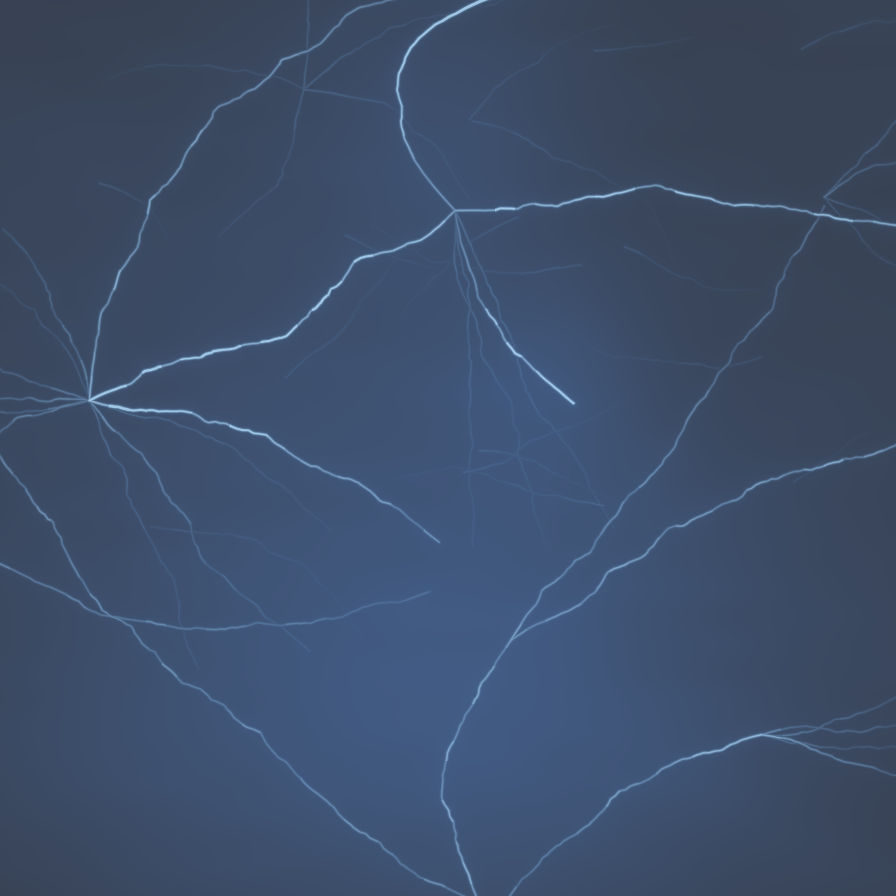
Reproduce this background procedurally as a WebGL 2 fragment shader.

```glsl
#version 300 es
precision highp float;
// Branching lightning over a dusky blue cloud glow.
// Each bolt is a bowed chord shifted sideways by layered linear noise; main
// channels join a few hubs, and loops add fans of arms and faint filaments.

uniform vec2 u_resolution;
out vec4 fragColor;

float hash(float n) { return fract(sin(n * 127.1) * 43758.5); }

float cloudNoise(vec2 p) {
    vec2 i = floor(p), f = fract(p);
    f *= f * (3.0 - 2.0 * f);
    float n = i.x + i.y * 57.0;
    return mix(mix(hash(n), hash(n + 1.0), f.x),
               mix(hash(n + 57.0), hash(n + 58.0), f.x), f.y);
}

// Crooked sideways offset, with sharp kinks at several scales
float zigzag(float x, float seed) {
    float sum = 0.0, amp = 0.028, freq = 9.0;
    for (int k = 0; k < 4; k++) {
        float cell = floor(x * freq), n = cell + seed;
        sum += amp * (mix(hash(n), hash(n + 1.0), x * freq - cell) - 0.5);
        amp *= 0.42;
        freq *= 2.6;
        seed += 19.3;
    }
    return sum;
}

// Sideways position of a bolt at distance x along its chord, pinned at both ends
float path(float x, float len, float bow, float seed) {
    float t = x / len;
    float pin = min(1.0, 14.0 * min(x, len - x));
    return 4.0 * bow * len * t * (1.0 - t) + pin * zigzag(x, seed);
}

// Light of one bolt from a to b, fading from strength root to strength tip
float bolt(vec2 p, vec2 a, vec2 b, float bow, float root, float tip) {
    float len = distance(a, b);
    vec2 dir = (b - a) / len;
    vec2 q = vec2(dot(p - a, dir), dot(p - a, vec2(-dir.y, dir.x)));
    float x = clamp(q.x, 0.0, len), t = x / len;
    if (abs(q.x - x) > 0.06 || abs(q.y - 4.0 * bow * len * t * (1.0 - t)) > 0.11) return 0.0;

    float seed = dot(a, vec2(31.7, 17.3)) + dot(b, vec2(23.9, 41.1));
    float y = path(x, len, bow, seed);
    float slope = (path(x + 0.0015, len, bow, seed) - y) / 0.0015;
    float d = length(vec2(q.x - x, (q.y - y) / sqrt(1.0 + slope * slope)));

    float strength = mix(root, tip, t) * (0.8 + 0.4 * hash(floor(x * 45.0) + seed));
    float width = max(0.0012 + 0.0008 * strength, 0.7 / u_resolution.y);
    return strength * (exp(-d * d / (width * width)) + 0.16 * exp(-d / 0.009));
}

// Arms spread around a direction from one hub
float fan(vec2 p, vec2 hub, float heading, float spread, float reach, int count, float strength) {
    float light = 0.0;
    for (int i = 0; i < count; i++) {
        float id = float(i) + hub.x * 91.0 + heading * 7.0;
        float angle = heading + spread * ((float(i) + 0.3 + 0.4 * hash(id)) / float(count) - 0.5);
        vec2 end = hub + reach * (0.7 + 0.5 * hash(id + 5.1)) * vec2(cos(angle), sin(angle));
        float s = strength * (0.55 + 0.6 * hash(id + 8.7));
        light = max(light, bolt(p, hub, end, 0.24 * (hash(id + 2.3) - 0.5), s, 0.35 * s));
    }
    return light;
}

float glow(vec2 p, vec2 center, vec2 radius) {
    vec2 d = (p - center) / radius;
    return exp(-dot(d, d));
}

void main() {
    vec2 p = gl_FragCoord.xy / u_resolution.y;

    // Cloud glow, brightest low in the middle
    float sky = 0.8 * glow(p, vec2(0.54, 0.23), vec2(0.36, 0.31))
              + 0.32 * glow(p, vec2(0.3, 0.5), vec2(0.42, 0.36))
              + 0.4 * glow(p, vec2(0.49, 0.84), vec2(0.17, 0.2))
              + 0.35 * glow(p, vec2(0.62, 0.57), vec2(0.11))
              + 0.2 * glow(p, vec2(0.16, 0.14), vec2(0.22, 0.2));
    sky += 0.12 * (cloudNoise(p * vec2(4.0, 7.0)) - 0.5) + 0.06 * (cloudNoise(p * vec2(11.0, 32.0)) - 0.5);
    vec3 color = mix(vec3(0.218, 0.256, 0.325), vec3(0.26, 0.362, 0.525), clamp(sky, 0.0, 1.08));

    // Main channels between the hubs and the edges
    vec2 west = vec2(0.1, 0.553), crown = vec2(0.508, 0.765), fork = vec2(0.57, 0.285);
    vec2 east = vec2(0.85, 0.18), foot = vec2(0.535, -0.01);
    float light = bolt(p, west, crown, -0.04, 0.9, 0.8);
    light = max(light, bolt(p, crown, vec2(1.02, 0.745), 0.06, 0.85, 0.65));
    light = max(light, bolt(p, crown, vec2(0.57, 1.01), 0.4, 0.6, 0.95));
    light = max(light, bolt(p, west, vec2(0.49, 1.01), 0.17, 0.65, 0.55));
    light = max(light, bolt(p, west, vec2(0.49, 0.395), 0.06, 0.95, 0.5));
    light = max(light, bolt(p, foot, fork, 0.15, 0.65, 0.6));
    light = max(light, bolt(p, fork, vec2(1.02, 0.51), 0.06, 0.6, 0.6));
    light = max(light, bolt(p, fork, vec2(0.92, 0.77), -0.03, 0.55, 0.35));
    light = max(light, bolt(p, foot + vec2(0.028, 0.0), east, 0.12, 0.45, 0.75));
    light = max(light, bolt(p, vec2(-0.01, 0.51), foot, -0.06, 0.5, 0.5));
    light = max(light, bolt(p, vec2(-0.01, 0.375), vec2(0.48, 0.34), -0.1, 0.55, 0.3));
    light = max(light, bolt(p, crown, vec2(0.64, 0.55), -0.12, 0.4, 1.0));

    // Fans of side arms
    light = max(light, fan(p, west, -0.85, 0.9, 0.4, 3, 0.45));
    light = max(light, fan(p, west, 2.8, 1.7, 0.26, 6, 0.45));
    light = max(light, fan(p, east, 0.02, 0.7, 0.2, 4, 0.6));
    light = max(light, fan(p, crown, -1.3, 0.7, 0.4, 3, 0.35));
    light = max(light, fan(p, vec2(0.339, 0.9), 0.6, 6.28, 0.26, 5, 0.25));
    light = max(light, fan(p, vec2(0.92, 0.78), 0.1, 1.7, 0.17, 4, 0.35));

    // Faint loose filaments
    for (float i = 0.0; i < 16.0; i++) {
        vec2 start = vec2(hash(i + 0.37), 0.12 + 0.85 * hash(i + 40.9));
        float angle = 6.28 * hash(i + 71.3), reach = 0.1 + 0.2 * hash(i + 23.7);
        vec2 end = start + reach * vec2(cos(angle), 0.8 * sin(angle));
        light = max(light, bolt(p, start, end, 0.3 * (hash(i + 9.1) - 0.5), 0.2, 0.05));
    }

    light = min(light, 1.0);
    vec3 boltColor = mix(vec3(0.28, 0.47, 0.69), vec3(0.66, 0.82, 0.94), light);
    fragColor = vec4(mix(color, boltColor, 0.92 * light), 1.0);
}
```
